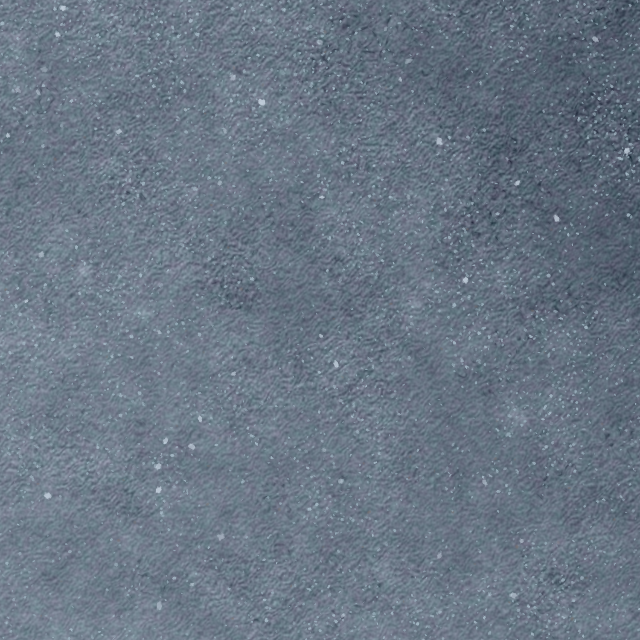
This texture is drawn by a three.js fragment shader. Its source:

```glsl
// Blue-grey worn asphalt with fine slanted grain, dark pits and scattered pale specks.
varying vec2 vUv;

vec2 hash2(vec2 p) {
  vec3 q = fract(vec3(p.xyx) * vec3(0.1031, 0.1030, 0.0973));
  q += dot(q, q.yzx + 33.33);
  return fract((q.xx + q.yz) * q.zy);
}

vec2 gradientAt(vec2 cell) {
  float angle = 6.2832 * hash2(cell + 71.0).x;
  return vec2(cos(angle), sin(angle));
}

float gradientNoise(vec2 p) {
  vec2 i = floor(p);
  vec2 f = fract(p);
  vec2 u = f * f * f * (f * (f * 6.0 - 15.0) + 10.0);
  float a = dot(gradientAt(i), f);
  float b = dot(gradientAt(i + vec2(1.0, 0.0)), f - vec2(1.0, 0.0));
  float c = dot(gradientAt(i + vec2(0.0, 1.0)), f - vec2(0.0, 1.0));
  float d = dot(gradientAt(i + 1.0), f - 1.0);
  return mix(mix(a, b, u.x), mix(c, d, u.x), u.y);
}

float fbm(vec2 p) {
  float sum = 0.0;
  float gain = 1.0;
  for (int i = 0; i < 4; i++) {
    sum += gain * gradientNoise(p);
    p = mat2(1.6, 1.2, -1.2, 1.6) * p + 17.3;
    gain *= 0.55;
  }
  return sum;
}

mat2 rotation(float angle) {
  float c = cos(angle);
  float s = sin(angle);
  return mat2(c, s, -s, c);
}

// Irregular stretched chips, one at most per cell; radius and softness are in cells
float specks(vec2 p, float density, float radius, float softness) {
  vec2 cell = floor(p);
  vec2 place = hash2(cell + 11.0);
  vec2 kind = hash2(cell + 47.0);
  vec2 shape = hash2(cell + 89.0);
  vec2 d = rotation(6.2832 * shape.x) * (fract(p) - 0.28 - 0.44 * place);
  d.y *= 1.0 + 0.8 * shape.y;
  float size = radius * (0.55 + 0.45 * kind.y);
  float dist = length(d) + 0.5 * size * gradientNoise(d / size * 1.3 + cell);
  float chip = 1.0 - smoothstep(size - softness, size + softness, dist);
  return chip * step(kind.x, density) * (0.4 + 0.6 * place.y);
}

void main() {
  vec2 p = vUv;
  float clouds = fbm(p * 3.5 + 5.0);

  // Broad light from the lower left to the darker upper right
  float tone = -0.07 * (p.x - 0.5) - 0.045 * (p.y - 0.5) + 0.04 * clouds;
  tone -= 0.045 * smoothstep(0.6, 1.0, p.x) * smoothstep(0.2, 0.75, p.y);
  tone += 0.05 * fbm(p * 16.0 + 50.0);

  // Slanted grain, lit from one side like shallow relief
  vec2 warp = 0.006 * vec2(gradientNoise(p * 45.0), gradientNoise(p * 45.0 + 40.0));
  vec2 g = rotation(-0.75) * (p + warp);
  vec2 fine = g * vec2(125.0, 185.0);
  float relief = gradientNoise(fine) - gradientNoise(fine + vec2(0.25, 0.6));
  float coarse = gradientNoise(g * vec2(70.0, 90.0) + 23.0);
  float rough = 0.85 + 0.5 * smoothstep(-0.3, 0.5, gradientNoise(p * 6.0) + 0.5 * (p.y - 0.5));
  tone += rough * (0.085 * relief + 0.06 * coarse + 0.07 * gradientNoise(p * 220.0));

  // Thin dark cracks and pits gathered in patches, mostly toward the upper right
  float pitted = smoothstep(-0.1, 0.6, fbm(p * 7.0 + 31.0) + 0.3 * (p.x + p.y - 1.0));
  float cracks = 1.0 - smoothstep(0.0, 0.13, abs(gradientNoise((p + warp) * 62.0 + 9.0)));
  float pits = smoothstep(0.0, 0.45, gradientNoise((p + warp) * 105.0 + 19.0));
  tone -= pitted * (0.075 * pits + 0.05 * cracks * (0.5 + pits));

  vec3 slate = vec3(0.415, 0.466, 0.524);
  vec3 color = slate + tone * vec3(0.97, 1.0, 0.98);

  // Faint violet, teal and rust tints
  float tint = gradientNoise(p * 42.0 + 60.0) + 0.8 * gradientNoise(p * 110.0);
  color += tint * vec3(0.028, -0.017, 0.006);
  float rust = specks(rotation(0.9) * p * 48.0, 0.03, 0.14, 0.08);
  color = mix(color, vec3(0.47, 0.43, 0.42), 0.6 * rust);

  // Blurred chalky smudges
  float smudge = specks(rotation(0.3) * p * 8.0 + 3.0, 0.2, 0.12, 0.12);
  color += 0.11 * smudge * (0.7 + 1.2 * gradientNoise(p * 60.0));

  // Pale specks in three sizes, thicker where the clouds are dense
  float crowd = smoothstep(-0.4, 0.6, clouds + 0.9 * gradientNoise(p * 13.0 + 80.0));
  float dust = specks(rotation(0.5) * p * 125.0, 0.06 + 0.32 * crowd, 0.30, 0.15);
  float grit = specks(rotation(1.1) * p * 72.0 + 7.0, 0.03 + 0.3 * crowd, 0.23, 0.09);
  float stones = specks(rotation(0.2) * p * 24.0 + 13.0, 0.08, 0.14, 0.04);
  color = mix(color, vec3(0.62, 0.71, 0.76), 0.8 * dust);
  color = mix(color, vec3(0.67, 0.75, 0.80), 0.85 * grit);
  color = mix(color, vec3(0.77, 0.82, 0.87), 0.9 * stones);

  gl_FragColor = vec4(clamp(color, 0.0, 1.0), 1.0);
}
```
